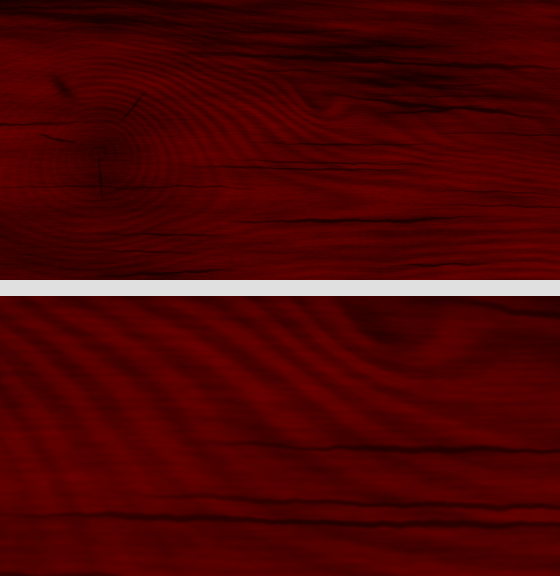
Top, the full canvas; bottom, a detail of the centre.
Reproduce this texture procedurally as a Shadertoy shader.

```glsl
// Dark red weathered plank: rings round a knot, flowing grain and long cracks.
#define KNOT vec2(0.35, 0.46)
#define SMALL_KNOT vec2(0.22, 0.69)
#define SWIRL vec2(1.12, 0.62)
#define BASE_RED 0.328
#define RING_RATE 40.0
#define RING_DEPTH 0.085
#define FIBRE_DEPTH 0.10
#define GRIT_DEPTH 0.035
#define MOTTLE_DEPTH 0.10
#define CRACK_ROWS 22
#define CRACK_WIDTH 0.006

vec2 hash2(vec2 p) {
    vec3 q = fract(p.xyx * vec3(0.1031, 0.1030, 0.0973));
    q += dot(q, q.yzx + 33.33);
    return fract((q.xx + q.yz) * q.zy);
}

// Distance to the nearest scattered cell point
float cellular(vec2 p) {
    vec2 cell = floor(p), local = fract(p);
    float nearest = 2.0;
    for (int j = -1; j <= 1; j++)
        for (int i = -1; i <= 1; i++) {
            vec2 o = vec2(i, j);
            vec2 d = o + hash2(cell + o) - local;
            nearest = min(nearest, dot(d, d));
        }
    return sqrt(nearest);
}

// Layered sines, roughly -1 to 1
float waves(vec2 p) {
    float sum = 0.0, amp = 0.5;
    for (int i = 0; i < 4; i++) {
        sum += amp * sin(p.x + 1.7 * sin(p.y + float(i)));
        p = mat2(1.5, -1.1, 1.1, 1.5) * p + 2.3;
        amp *= 0.55;
    }
    return sum;
}

// Soft elliptical spot, tilted by an angle
float spot(vec2 p, vec2 centre, vec2 size, float tilt) {
    float c = cos(tilt), s = sin(tilt);
    vec2 d = mat2(c, -s, s, c) * (p - centre) / size;
    return exp(-dot(d, d));
}

// Tapered split between two points
float crack(vec2 p, vec2 a, vec2 b, float width) {
    vec2 along = b - a;
    float t = clamp(dot(p - a, along) / dot(along, along), 0.0, 1.0);
    float taper = sqrt(max(sin(3.14159 * t), 0.0));
    float d = length(p - a - along * t);
    float w = width * taper * (0.75 + 0.4 * sin(t * 17.0 + a.y * 40.0));
    float core = 1.0 - smoothstep(0.4 * w, w + 0.004, d);
    return taper * (0.85 * core + 0.2 * exp(-d / (2.5 * width)));
}

// Steep rings near the knot that run out into gently sloping grain
float grainField(vec2 p) {
    vec2 d = p - KNOT;
    d.y += 0.03 * waves(p * vec2(2.2, 3.0)) + 0.006 * waves(p * vec2(5.0, 19.0));
    float above = smoothstep(-0.25, 0.05, d.y);
    float reach = 0.29 * tanh(d.x / 0.36) + 0.17 * above * d.x;
    return length(vec2(reach, d.y)) + 0.1 * d.y
         + 0.05 * spot(p, SWIRL, vec2(0.14, 0.07), -0.5);
}

float allCracks(vec2 p) {
    vec2 q = p;
    q.y += 0.009 * waves(vec2(p.x * 5.0, p.y * 4.0)) + 0.003 * waves(p * vec2(45.0, 20.0));
    float dark = 0.0;

    // Lengthwise cracks, mostly hairlines, sparse above the knot
    for (int i = 0; i < CRACK_ROWS; i++) {
        vec2 h = hash2(vec2(i, 7)), k = hash2(vec2(i, 19));
        vec2 mid = vec2(2.0 * h.x, (float(i) + 0.2 + 0.6 * h.y) / float(CRACK_ROWS));
        vec2 arm = vec2(0.12 + 0.4 * k.x, 0.03 * (k.y - 0.6));
        float width = CRACK_WIDTH * (0.2 + 1.1 * k.y * k.y);
        dark = max(dark, (0.5 + 0.5 * k.y) * crack(q, mid - arm, mid + arm, width));
    }
    dark *= 1.0 - 0.95 * spot(p, vec2(0.5, 0.65), vec2(0.4, 0.15), 0.0);

    // Two wide splits on the upper right
    dark = max(dark, crack(q, vec2(0.6, 0.81), vec2(2.1, 0.75), 1.9 * CRACK_WIDTH));
    dark = max(dark, crack(q, vec2(1.15, 0.67), vec2(2.0, 0.57), 1.4 * CRACK_WIDTH));

    // Checks radiating from the knot
    for (int i = 0; i < 3; i++) {
        float angle = 0.9 + 1.95 * float(i);
        vec2 ray = vec2(cos(angle), sin(angle));
        float start = 0.12 - 0.05 * float(i);
        dark = max(dark, 0.8 * crack(q, KNOT + start * ray, KNOT + (start + 0.16) * ray,
                                     0.6 * CRACK_WIDTH));
    }
    return dark;
}

void mainImage(out vec4 fragColor, in vec2 fragCoord) {
    vec2 p = fragCoord / iResolution.y;
    float field = grainField(p);
    float bend = p.y + 0.07 * p.x * smoothstep(0.4, 0.8, p.y) + 0.015 * waves(p * vec2(2.0, 3.0));

    // Growth rings as narrow dark lines, faint left of the knot and at the top
    float phase = 6.28318 * RING_RATE * field + 1.5 * waves(p * vec2(3.0, 4.0));
    float strength = 0.6 + 0.45 * waves(p * vec2(3.0, 5.0) + 4.0);
    strength *= mix(0.4, 1.0, smoothstep(0.1, 0.5, p.x)) * (1.0 - 0.6 * smoothstep(0.75, 0.9, p.y));
    float ring = pow(0.5 + 0.5 * sin(phase + 0.5 * cos(phase)), 2.5);
    float red = BASE_RED - RING_DEPTH * strength * (ring - 0.32);

    // Fine fibres, grit and stretched blotches
    float fibre = 0.6 * cellular(vec2(p.x * 8.0, bend * 105.0))
                + 0.4 * cellular(vec2(p.x * 5.0, field * 95.0) + 31.0);
    float streak = cellular(vec2(p.x * 2.2, bend * 26.0) + 5.0);
    red -= FIBRE_DEPTH * (fibre - 0.45);
    red -= GRIT_DEPTH * (cellular(vec2(p.x * 45.0, bend * 110.0)) - 0.45);
    red -= MOTTLE_DEPTH * (cellular(vec2(p.x * 2.0, bend * 11.0)) - 0.42);
    red += 0.02 * waves(p * vec2(2.0, 6.0) + 9.0);

    // Broad streaky shade: weathered top edge, dark belt, lower left corner
    float top = smoothstep(0.76, 0.98, bend - 0.05 * p.x) * (1.15 - 0.25 * p.x);
    float belt = spot(p, vec2(1.4, 0.73), vec2(0.7, 0.11), -0.13);
    red -= (0.12 * top + 0.15 * belt) * (0.3 + 1.5 * streak);
    red -= 0.09 * spot(p, vec2(0.1, 0.08), vec2(0.7, 0.22), 0.0);

    // Knots
    red -= 0.12 * spot(p, KNOT + vec2(0.03, -0.03), vec2(0.16, 0.16), 0.0);
    red -= 0.18 * spot(p, SMALL_KNOT, vec2(0.05, 0.022), -0.8);
    red -= 0.09 * spot(p, SWIRL, vec2(0.05, 0.025), -0.8);

    red = mix(red, 0.09, clamp(0.9 * allCracks(p), 0.0, 1.0));
    fragColor = vec4(clamp(red, 0.07, 0.41), 0.0, 0.0, 1.0);
}
```
